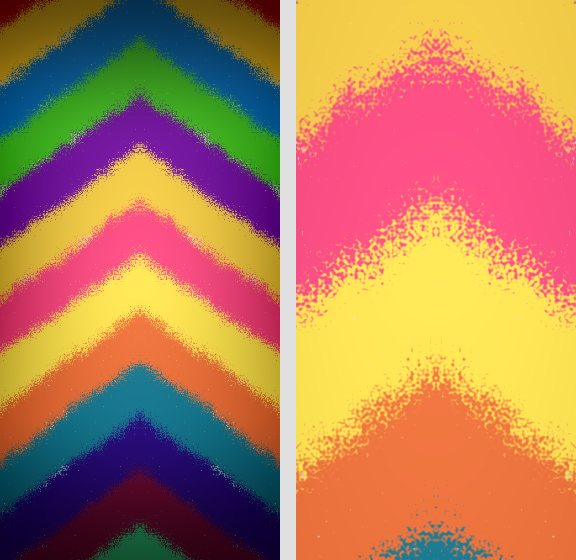
Left: the whole. Right: its middle third, enlarged.
Write a Shadertoy shader that draws this pattern.

```glsl
const int BAND_COUNT = 13;
const float BAND_HEIGHT = 0.192;  // in canvas widths
const float CHEVRON_SLOPE = 0.71;
const float TOP_BAND = 2.255;     // band coordinate at the top centre

const vec3 BAND_COLORS[BAND_COUNT] = vec3[](
    vec3(0.75, 0.00, 0.02), vec3(0.96, 0.74, 0.10), vec3(0.04, 0.42, 0.70),
    vec3(0.25, 0.72, 0.12), vec3(0.43, 0.06, 0.60), vec3(0.91, 0.76, 0.24),
    vec3(0.93, 0.25, 0.46), vec3(0.94, 0.84, 0.27), vec3(0.88, 0.40, 0.19),
    vec3(0.05, 0.43, 0.52), vec3(0.13, 0.01, 0.46), vec3(0.42, 0.01, 0.17),
    vec3(0.16, 0.74, 0.44));

vec2 randomGradient(vec2 cell) {
    vec3 p = fract(cell.xyx * vec3(0.1031, 0.1030, 0.0973));
    p += dot(p, p.yzx + 33.33);
    float angle = 6.2832 * fract((p.x + p.y) * p.z);
    return vec2(cos(angle), sin(angle));
}

float gradientNoise(vec2 p) {
    vec2 cell = floor(p);
    vec2 f = p - cell;
    vec2 u = f * f * f * (f * (f * 6.0 - 15.0) + 10.0);
    float a = dot(randomGradient(cell), f);
    float b = dot(randomGradient(cell + vec2(1, 0)), f - vec2(1, 0));
    float c = dot(randomGradient(cell + vec2(0, 1)), f - vec2(0, 1));
    float d = dot(randomGradient(cell + vec2(1, 1)), f - vec2(1, 1));
    return mix(mix(a, b, u.x), mix(c, d, u.x), u.y);
}

vec3 bandColor(float index) {
    return BAND_COLORS[clamp(int(index), 0, BAND_COUNT - 1)];
}

// Slow bends plus small ragged steps along each edge
float edgeWobble(vec2 p) {
    return 0.12 * gradientNoise(p * 6.0) + 0.12 * gradientNoise(p * 23.0 + 7.0);
}

// Fine paint droplets, in two sizes
float sprayGrain(vec2 p) {
    return gradientNoise(p * 227.0) + 0.6 * gradientNoise(p * 113.0 + 19.0);
}

// Pale flecks left uncovered beside an edge, denser on alternate edges
float bareFlecks(vec2 p, float edge, float offset) {
    float nearEdge = exp(-offset * offset * 40.0);
    float patches = smoothstep(-0.3, 0.35, gradientNoise(p * 9.0 + edge * 5.0));
    float offCentre = smoothstep(0.02, 0.2, p.x);
    float density = mix(0.55, 1.0, step(mod(edge, 2.0), 0.5));
    float fleck = gradientNoise(p * 211.0 + 43.0) + 0.5 * gradientNoise(p * 97.0);
    float coverage = nearEdge * patches * offCentre * density;
    return smoothstep(0.0, 0.35, fleck - mix(0.55, -0.12, coverage)) * 0.6;
}

// Bright middle, deeper sides and dark ends
vec3 shade(vec3 color, vec2 p, float halfHeight) {
    float side = 4.0 * p.x * p.x;
    float end = abs(p.y - halfHeight) / halfHeight;
    float light = (1.0 - 0.15 * side) * (1.0 - 0.58 * smoothstep(0.45, 1.05, end));
    float glow = 0.08 * (1.0 - 2.1 * side) * (1.0 - end);
    return clamp(color * light + glow, 0.0, 1.0);
}

void mainImage(out vec4 fragColor, in vec2 fragCoord) {
    // Mirrored x, and y measured down from the top
    vec2 p = vec2(abs(fragCoord.x - 0.5 * iResolution.x),
                  iResolution.y - fragCoord.y) / iResolution.x;

    // Chevron bands and the distance to their nearest edge
    float band = (p.y - CHEVRON_SLOPE * p.x) / BAND_HEIGHT + TOP_BAND + edgeWobble(p);
    float edge = floor(band + 0.5);
    float offset = band - edge;

    // Sprayed transition, with a soft rim around each droplet
    float spread = 0.28 + 0.12 * gradientNoise(p * 5.0 + 31.0);
    float softness = 0.12 + 1.0 / (iResolution.x * BAND_HEIGHT);
    float blend = smoothstep(-softness, softness, offset + spread * sprayGrain(p));
    vec3 color = mix(bandColor(edge - 1.0), bandColor(edge), blend);

    color = mix(color, vec3(0.86, 0.83, 0.82), bareFlecks(p, edge, offset));
    float halfHeight = 0.5 * iResolution.y / iResolution.x;
    fragColor = vec4(shade(color, p, halfHeight), 1.0);
}
```
